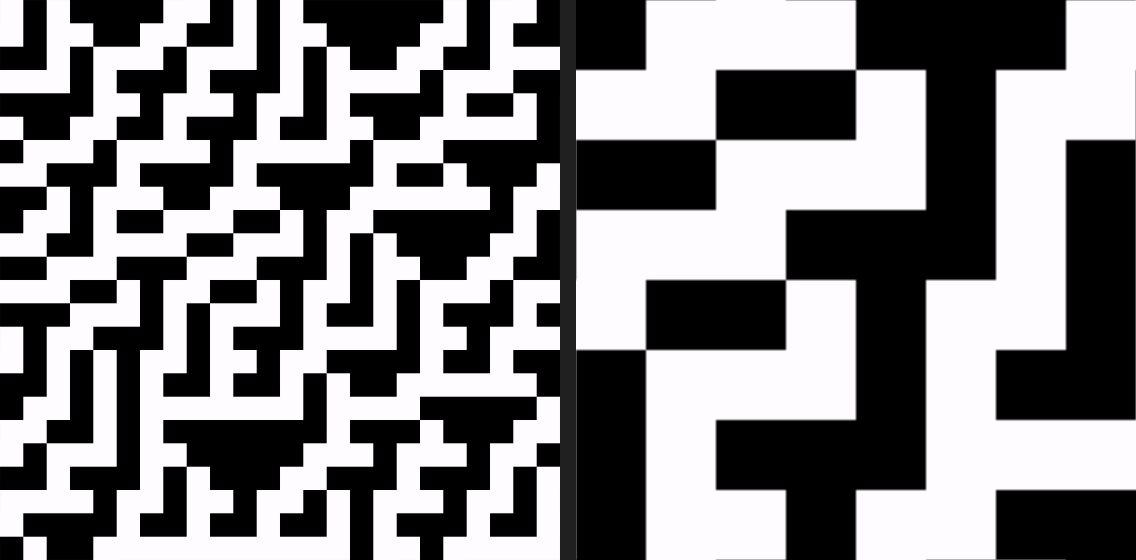
Left: the whole. Right: its middle third, enlarged.
Reproduce this pattern procedurally as a three.js fragment shader.

```glsl
varying vec2 vUv;

float hash(float n) {
  return fract(sin(n * 12.9898 + 4.137) * 43758.5453);
}

void main() {
  // 24 x 24 cells, generations running downward
  vec2 grid = vec2(vUv.x, 1.0 - vUv.y) * 24.0 - 0.5;
  vec2 base = floor(grid);

  // random first generation, wide enough to cover every ancestor
  float cells[52];
  for (int k = 0; k < 52; k++) {
    cells[k] = step(0.5, hash(base.x + float(k) + 17.0));
  }

  // Rule 30: left XOR (centre OR right), updated in place
  vec2 upper = vec2(0.0);
  for (int generation = 0; generation < 25; generation++) {
    upper = vec2(cells[25], cells[26]);
    float left = cells[0];
    for (int k = 1; k < 51; k++) {
      float centre = cells[k];
      cells[k] = abs(left - max(centre, cells[k + 1]));
      left = centre;
    }
    if (float(generation) > base.y + 0.5) break;
  }
  vec2 lower = vec2(cells[25], cells[26]);

  // blend the four nearest cells across a thin edge
  vec2 edge = smoothstep(0.475, 0.525, grid - base);
  vec2 column = mix(upper, lower, edge.y);
  float alive = mix(column.x, column.y, edge.x);

  gl_FragColor = vec4(vec3(1.0, 0.99, 1.0) * alive, 1.0);
}
```
